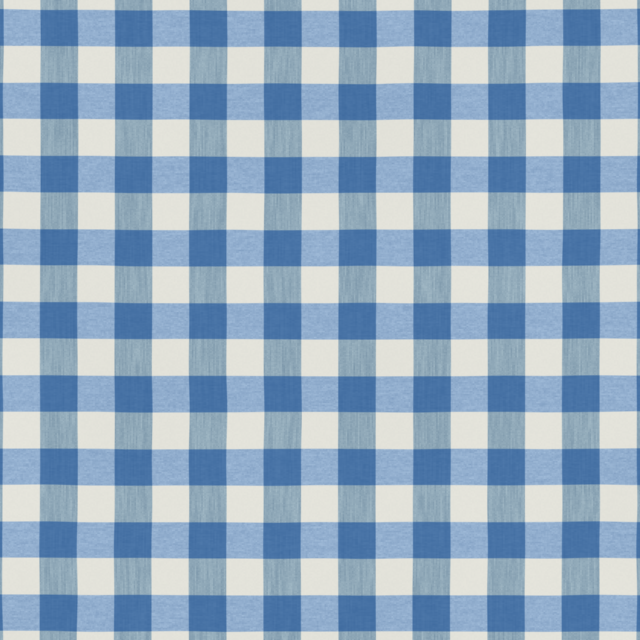
Give the GLSL for this pattern, as a WebGL 1 fragment shader.

```glsl
precision highp float;
// Woven gingham: blue warp bands cross blue weft bands on an ivory ground.
// Two soft periodic bands choose one of four cell colours; stretched value
// noise adds thread streaks, and a slight bow bends the cloth.
#define PERIOD vec2(0.1166, 0.1144)     // repeat size across and up
#define BAND_START vec2(0.0634, 0.0130) // first left and lower band edges
#define BAND_SHARE vec2(0.502, 0.495)   // blue part of each repeat
#define EDGE_SOFT 0.0008
#define BOW 0.0024
#define WOBBLE 0.0009
#define THREADS 420.0
#define IVORY vec3(0.890, 0.888, 0.855)
#define WARP_TINT vec3(0.564, 0.661, 0.722)
#define WEFT_TINT vec3(0.572, 0.683, 0.808)
#define DEEP_BLUE vec3(0.280, 0.449, 0.648)

uniform vec2 u_resolution;

float hash(vec2 p) {
  vec3 q = fract(vec3(p.xyx) * 0.1031);
  q += dot(q, q.yzx + 33.33);
  return fract((q.x + q.y) * q.z);
}

// Smooth value noise, from -1 to 1
float noise(vec2 p) {
  vec2 cell = floor(p);
  vec2 f = fract(p);
  f = f * f * (3.0 - 2.0 * f);
  float low = mix(hash(cell), hash(cell + vec2(1.0, 0.0)), f.x);
  float high = mix(hash(cell + vec2(0.0, 1.0)), hash(cell + vec2(1.0)), f.x);
  return 2.0 * mix(low, high, f.y) - 1.0;
}

// Coverage of a repeating band, from the distance to its nearest edge
float band(float x, float start, float period, float share, float soft) {
  float width = period * share;
  float fromCentre = mod(x - start - 0.5 * width + 0.5 * period, period) - 0.5 * period;
  return 1.0 - smoothstep(-soft, soft, abs(fromCentre) - 0.5 * width);
}

// Bowed weft, slightly leaning warp and uneven edges
vec2 bendCloth(vec2 uv) {
  float arch = 4.0 * uv.x * (1.0 - uv.x);
  vec2 bent = uv + vec2(0.0014 * (1.0 - uv.y), BOW * arch * (0.25 + 0.75 * uv.y) - 0.0008);
  bent.x += WOBBLE * noise(uv * vec2(9.0, 14.0));
  bent.y += WOBBLE * noise(uv * vec2(14.0, 9.0) + 37.0);
  return bent;
}

void main() {
  vec2 uv = gl_FragCoord.xy / u_resolution;
  vec2 cloth = bendCloth(uv);
  vec2 soft = EDGE_SOFT + 0.5 / u_resolution;

  float warp = band(cloth.x, BAND_START.x, PERIOD.x, BAND_SHARE.x, soft.x);
  float weft = band(cloth.y, BAND_START.y, PERIOD.y, BAND_SHARE.y, soft.y);

  // Four cell colours
  vec3 color = mix(mix(IVORY, WARP_TINT, warp), mix(WEFT_TINT, DEEP_BLUE, warp), weft);

  // Threads: upright streaks in warp bands, short flecks in weft bands
  vec2 thread = cloth * THREADS;
  float streak = 0.65 * noise(thread * vec2(1.0, 0.09)) + 0.35 * noise(thread * vec2(0.45, 0.03) + 71.0);
  float fleck = 0.6 * noise(thread * vec2(0.55, 1.0) + 13.0) + 0.4 * noise(thread * vec2(0.12, 0.8) + 29.0);
  float grain = noise(thread + 53.0);
  float warpOnly = warp * (1.0 - weft);
  float weftOnly = weft * (1.0 - warp);
  float both = warp * weft;
  float weave = warpOnly * (0.050 * streak + 0.020 * grain)
              + weftOnly * (0.036 * fleck + 0.018 * grain)
              + both * (0.016 * fleck + 0.014 * streak)
              + (1.0 - warp) * (1.0 - weft) * 0.006 * grain;

  // Broad uneven dyeing
  float dye = 0.006 * noise(uv * 5.0 + 91.0);
  color += weave * vec3(1.1, 1.0, 0.8) + dye;

  gl_FragColor = vec4(clamp(color, 0.0, 1.0), 1.0);
}
```
